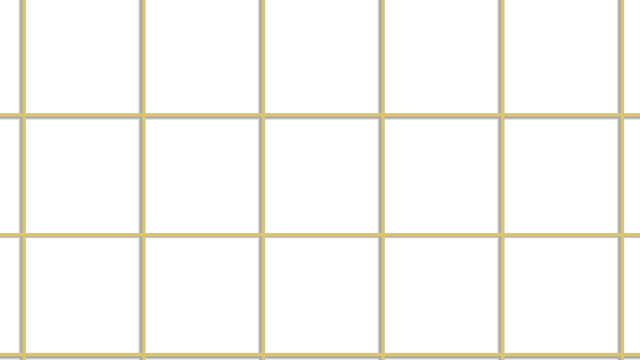
A Shadertoy shader for this pattern:

```glsl
// Thin gold square grid on white, with soft grey shadows to the left and below.

const vec3 PAPER = vec3(1.0);
const vec3 GOLD = vec3(0.85, 0.77, 0.45);
const vec3 SHADE = vec3(0.66, 0.65, 0.65);

// Lengths are fractions of the canvas height.
const vec2 SPACING = vec2(0.3324, 0.3330);
const vec2 FIRST_LINE = vec2(0.0670, 0.0150);
const float HALF_WIDTH = 0.0049;

// Index of the nearest line on each axis.
vec2 nearestLine(vec2 p, vec2 first, vec2 spacing) {
    return floor((p - first) / spacing + 0.5);
}

// Coverage of a line whose centre is at signed distance d.
float lineMask(float d, float halfWidth, float blur) {
    return 1.0 - smoothstep(-0.5 * blur, 0.5 * blur, abs(d) - halfWidth);
}

// One-sided shadow on the negative side, fading out at the given reach.
float shadowMask(float d, float solid, float reach, float blur) {
    float side = 1.0 - smoothstep(-blur, blur, d);
    return side * (1.0 - smoothstep(solid, reach, -d));
}

void mainImage(out vec4 fragColor, in vec2 fragCoord) {
    vec2 p = fragCoord / iResolution.y;
    float pixel = 1.0 / iResolution.y;

    vec2 index = nearestLine(p, FIRST_LINE, SPACING);
    vec2 d = p - FIRST_LINE - index * SPACING;

    // Every second row casts a shorter shadow.
    float shortRow = mod(index.y, 2.0);
    float rowReach = mix(0.0165, 0.0120, shortRow);
    float rowSolid = mix(0.0070, 0.0045, shortRow);

    float columnShadow = shadowMask(d.x, 0.0080, 0.0180, pixel);
    float rowShadow = shadowMask(d.y, rowSolid, rowReach, pixel);
    vec3 color = mix(PAPER, SHADE, max(columnShadow, rowShadow));

    // Gold lines lie over all shadows.
    float column = lineMask(d.x, HALF_WIDTH, 1.5 * pixel);
    float row = lineMask(d.y, HALF_WIDTH, 1.5 * pixel);
    color = mix(color, GOLD, max(column, row));

    fragColor = vec4(color, 1.0);
}
```
